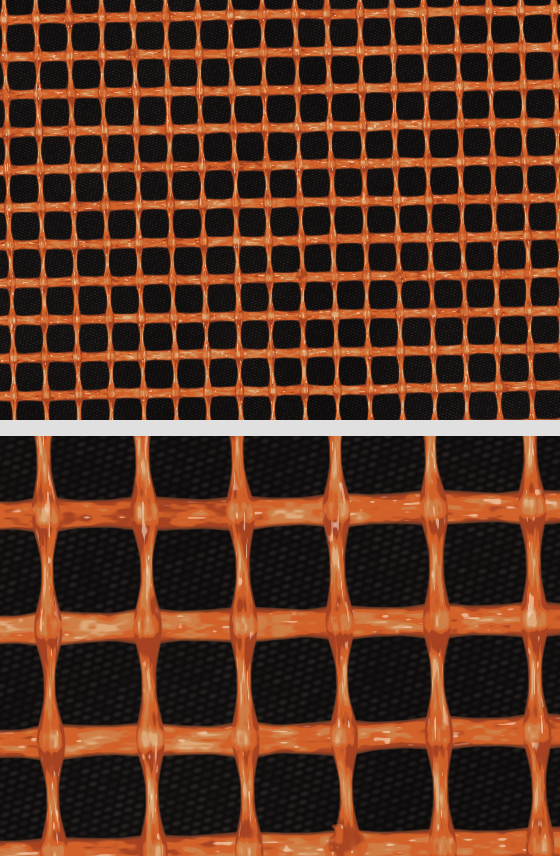
Top, the full canvas; bottom, a detail of the centre.
A Shadertoy shader for this texture:

```glsl
const vec3 FABRIC = vec3(0.10, 0.085, 0.085);
const vec3 BROWN  = vec3(0.37, 0.21, 0.14);
const vec3 RUST   = vec3(0.65, 0.26, 0.13);
const vec3 ORANGE = vec3(0.82, 0.38, 0.16);
const vec3 AMBER  = vec3(0.81, 0.49, 0.27);
const vec3 PALE   = vec3(0.87, 0.66, 0.47);
const vec3 GLINT  = vec3(0.98, 0.88, 0.78);

const vec2 CELL   = vec2(0.0770, 0.0896);   // mesh pitch, canvas heights
const vec2 ORIGIN = vec2(0.0347, 0.9531);   // first crossing
const vec2 LEAN   = vec2(0.026, -0.0182);   // skew of columns and rows

float hash(vec2 p) {
    vec3 q = fract(p.xyx * vec3(0.1031, 0.1030, 0.0973));
    q += dot(q, q.yzx + 33.33);
    return fract((q.x + q.y) * q.z);
}

float noise(vec2 p) {
    vec2 i = floor(p), f = fract(p);
    f = f * f * (3.0 - 2.0 * f);
    return mix(mix(hash(i), hash(i + vec2(1, 0)), f.x),
               mix(hash(i + vec2(0, 1)), hash(i + vec2(1, 1)), f.x), f.y);
}

// 0 at a crossing, 1 halfway to the next
float midway(float t) {
    return 1.0 - abs(1.0 - 2.0 * fract(t));
}

// Sideways drift of one strand
float drift(float along, float id) {
    return 0.0035 * (noise(vec2(along * 0.9, id * 7.3 + 40.0)) - 0.5);
}

float coverage(float dist, float pixel) {
    return smoothstep(pixel, -pixel, dist);
}

// Colour ramp from deep resin to bare fibre
vec3 fibreRamp(float tone) {
    vec3 c = mix(RUST, ORANGE, smoothstep(0.12, 0.32, tone));
    c = mix(c, AMBER, smoothstep(0.42, 0.58, tone));
    return mix(c, PALE, smoothstep(0.64, 0.82, tone));
}

// Streaky resin-coated fibre; across runs from -1 to 1
vec3 fibre(float across, float along, float tone, float rim, float id) {
    vec2 grain = vec2(along * 5.0, across * 2.6) + id * vec2(17.0, 31.0);
    float streak = 0.65 * noise(grain) + 0.35 * noise(grain * vec2(2.2, 2.0) + 9.0);
    float edge = smoothstep(0.45, 1.0, abs(across));
    vec3 c = fibreRamp(tone + 0.75 * (streak - 0.5) - 0.38 * edge);
    float glint = smoothstep(0.80, 0.94, noise(grain * vec2(1.7, 1.5) + 63.0));
    c = mix(c, GLINT, 0.6 * glint * (1.0 - edge));
    return mix(c, BROWN, rim * smoothstep(0.74, 1.0, abs(across)));
}

// Dark twill with short slanted threads
vec3 fabric(vec2 p) {
    vec2 q = vec2(p.x + 0.6 * p.y, p.y - 0.35 * p.x) * vec2(95.0, 165.0);
    q.x += 0.5 * mod(floor(q.y), 2.0);
    vec2 f = fract(q) - 0.5;
    float thread = smoothstep(0.5, 0.1, length(f * vec2(0.9, 1.0)));
    float shade = 0.55 + 0.6 * thread * (0.5 + hash(floor(q)));
    return FABRIC * shade * (0.85 + 0.35 * noise(p * 5.0));
}

// Flat horizontal strand
vec4 weft(float offset, float along, float id, float pixel) {
    float mid = midway(along);
    float halfWidth = mix(0.0142, 0.0118, smoothstep(0.0, 0.8, mid));
    halfWidth += 0.0016 * (noise(vec2(along * 3.0, id * 5.0)) - 0.5);
    float across = offset / halfWidth;
    float tone = 0.38 + 0.16 * mid + 0.25 * (noise(vec2(along * 0.8, id * 3.0)) - 0.5);
    return vec4(fibre(across, along, tone, 0.9, id),
                coverage(abs(offset) - halfWidth, pixel));
}

// Twisted vertical strand, pinched between crossings
vec4 warp(float offset, float along, float id, float pixel) {
    float mid = midway(along);
    float luck = hash(vec2(id, floor(along)) + 60.0);
    float pinch = mix(0.0046, 0.0062, luck);
    float halfWidth = mix(0.0112, pinch, smoothstep(0.0, 0.9, mid));
    float across = offset / halfWidth;
    float turn = luck < 0.3 ? -1.0 : 1.0;
    float twist = turn * across + 2.4 * (fract(along) - 0.5);
    float node = smoothstep(0.26, 0.08, mid);
    float tone = 0.34 + 0.36 * smoothstep(0.3, 0.9, mid) + 0.28 * node;
    tone -= 0.24 * smoothstep(0.1, 0.7, twist) * (1.0 - node);
    return vec4(fibre(across, along, tone, 0.85 * smoothstep(0.2, 0.5, mid), id + 50.0),
                coverage(abs(offset) - halfWidth, pixel));
}

// Occasional lump of resin beside a crossing
vec4 clump(vec2 offset, vec2 id, float pixel) {
    float present = step(0.972, hash(id + 211.0));
    vec2 centre = 0.014 * (vec2(hash(id + 5.0), hash(id + 83.0)) - 0.5);
    float lumps = noise(offset * 170.0 + id * 11.0);
    float dist = length(offset - centre) - 0.011 - 0.008 * lumps;
    vec3 c = mix(RUST, ORANGE, smoothstep(0.35, 0.75, lumps));
    c = mix(c, GLINT, 0.6 * smoothstep(0.8, 0.95, noise(offset * 260.0 + 20.0)));
    return vec4(c, 0.9 * present * coverage(dist, 2.0 * pixel));
}

void mainImage(out vec4 fragColor, in vec2 fragCoord) {
    float pixel = 1.0 / iResolution.y;
    vec2 p = fragCoord * pixel;

    // Mesh coordinates: whole numbers lie on strands
    vec2 mesh = (p + LEAN * p.yx - ORIGIN) / CELL;
    vec2 id = floor(mesh + 0.5);
    vec2 offset = (mesh - id) * CELL;
    offset += vec2(drift(mesh.y, id.x), drift(mesh.x, id.y + 90.0));

    // Layers from back to front
    vec3 colour = fabric(p);
    vec4 row = weft(offset.y, mesh.x, id.y, pixel);
    colour = mix(colour, row.rgb, row.a);
    vec4 column = warp(offset.x, mesh.y, id.x, pixel);
    colour = mix(colour, column.rgb, column.a);
    vec4 lump = clump(offset, id, pixel);
    colour = mix(colour, lump.rgb, lump.a);

    fragColor = vec4(colour, 1.0);
}
```
